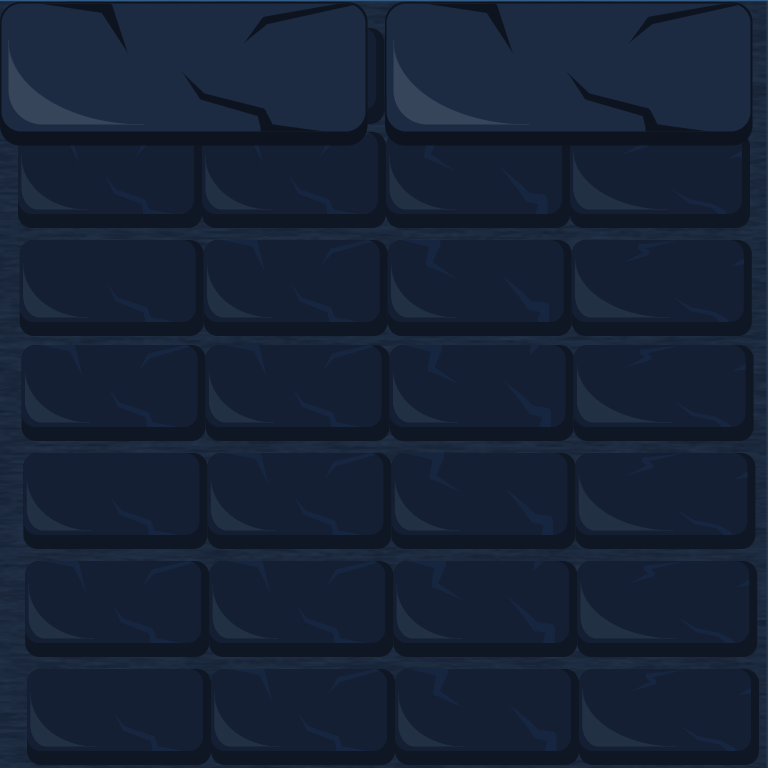
This texture is drawn by a WebGL 1 fragment shader. Its source:

```glsl
precision highp float;
uniform vec2 u_resolution;

const vec2 ART = vec2(364.0, 128.0); // brick face space shared by all sizes

struct Palette { vec3 face; vec3 shade; vec3 crack; vec3 shine; };

float hash(vec2 p) {
  return fract(sin(dot(p, vec2(41.3, 289.1))) * 4375.85);
}

float noise(vec2 p) {
  vec2 i = floor(p), f = fract(p);
  f = f * f * (3.0 - 2.0 * f);
  return mix(mix(hash(i), hash(i + vec2(1, 0)), f.x),
             mix(hash(i + vec2(0, 1)), hash(i + vec2(1, 1)), f.x), f.y);
}

float fill(float d, float blur) {
  return clamp(0.5 - d / blur, 0.0, 1.0);
}

float roundBox(vec2 p, vec2 corner, vec2 size, float r) {
  vec2 d = abs(p - corner - size * 0.5) - size * 0.5 + r;
  return length(max(d, 0.0)) + min(max(d.x, d.y), 0.0) - r;
}

// Segment whose half-width runs from ra to rb
float taper(vec2 p, vec2 a, vec2 b, float ra, float rb) {
  vec2 ab = b - a;
  float h = clamp(dot(p - a, ab) / dot(ab, ab), 0.0, 1.0);
  return length(p - a - ab * h) - mix(ra, rb, h);
}

float forkedCracks(vec2 q, bool worn) {
  float d = taper(q, vec2(181, 69), vec2(201, 93), 0.0, 3.5);
  d = min(d, taper(q, vec2(201, 93), vec2(260, 109), 3.5, 4.5));
  d = min(d, taper(q, vec2(260, 109), vec2(267, 128), 4.5, 7.0));
  d = min(d, taper(q, vec2(265, 126), vec2(330, 129), 6.0, 0.0));
  if (worn) {
    d = min(d, taper(q, vec2(38, 0), vec2(104, 5), 0.0, 5.0));
    d = min(d, taper(q, vec2(105, 5), vec2(126, 49), 6.5, 0.0));
    d = min(d, taper(q, vec2(243, 39), vec2(264, 17), 0.0, 4.0));
    d = min(d, taper(q, vec2(264, 17), vec2(350, 0), 4.0, 2.0));
  }
  return d;
}

float deepCracks(vec2 q, bool worn) {
  float d = taper(q, vec2(30, 0), vec2(98, 5), 0.0, 8.0);
  d = min(d, taper(q, vec2(98, 4), vec2(85, 36), 11.0, 6.0));
  d = min(d, taper(q, vec2(85, 36), vec2(143, 61), 5.0, 0.0));
  d = min(d, taper(q, vec2(236, 55), vec2(275, 85), 0.0, 5.0));
  d = min(d, taper(q, vec2(275, 85), vec2(294, 102), 5.0, 7.0));
  d = min(d, taper(q, vec2(294, 102), vec2(326, 106), 7.0, 8.0));
  d = min(d, taper(q, vec2(326, 106), vec2(322, 128), 8.0, 12.0));
  if (worn) d = min(d, taper(q, vec2(300, 0), vec2(290, 15), 8.0, 0.0));
  return d;
}

float thinCracks(vec2 q) {
  float d = taper(q, vec2(225, 1), vec2(145, 11), 0.0, 4.0);
  d = min(d, taper(q, vec2(145, 11), vec2(160, 20), 4.5, 4.0));
  d = min(d, taper(q, vec2(160, 20), vec2(110, 35), 4.0, 0.0));
  d = min(d, taper(q, vec2(215, 89), vec2(252, 108), 0.0, 3.0));
  d = min(d, taper(q, vec2(252, 108), vec2(300, 115), 3.0, 3.0));
  d = min(d, taper(q, vec2(300, 115), vec2(325, 128), 3.0, 6.0));
  return min(d, taper(q, vec2(337, 41), vec2(362, 34), 0.0, 4.0));
}

// Thick lower lip, face, cracks, then a crescent of light at lower left
vec3 brick(vec3 col, vec2 p, vec2 corner, vec2 size, vec2 lip, float edge,
           float radius, float kind, bool worn, Palette pal, float px) {
  float body = roundBox(p, corner - edge, size + lip + edge, radius);
  col = mix(col, pal.shade, fill(body, px));
  float face = fill(roundBox(p, corner, size, radius), px);
  col = mix(col, pal.face, face);

  vec2 q = (p - corner) / size * ART;
  float blur = px * ART.y / size.y;
  float cracks = kind < 1.5 ? forkedCracks(q, worn)
               : kind < 2.5 ? deepCracks(q, worn) : thinCracks(q);
  col = mix(col, pal.crack, face * fill(cracks, blur));

  vec2 reach = kind > 2.5 ? vec2(200, 93) : vec2(135, 84);
  vec2 hub = vec2(7.0 + reach.x, 121.0 - reach.y);
  float shine = (1.0 - length((q - hub) / reach)) * reach.y;
  shine = max(shine, max(q.x - hub.x, hub.y - q.y));
  shine = max(shine, roundBox(q, vec2(7, 4), vec2(350, 117), 34.0));
  return mix(col, pal.shine, face * fill(shine, blur));
}

void main() {
  // Canvas spans 768 design units, with y running downward
  vec2 p = gl_FragCoord.xy / u_resolution * 768.0;
  p.y = 768.0 - p.y;
  float px = 768.0 / min(u_resolution.x, u_resolution.y);

  // Streaked mortar with a pale rim
  float grain = noise(p / vec2(24.0, 2.8)) * 0.6 + noise(p / vec2(7.0, 1.6)) * 0.4;
  vec3 col = mix(vec3(0.08, 0.125, 0.195), vec3(0.14, 0.20, 0.29), grain);
  col = mix(col, vec3(0.16, 0.23, 0.33), fill(766.5 - p.x, px));
  col = mix(col, vec3(0.20, 0.36, 0.53), fill(p.y - 1.2, px));

  // Wall of small bricks: rows drift right as they descend
  Palette wall = Palette(vec3(0.08, 0.12, 0.20), vec3(0.06, 0.09, 0.14),
                         vec3(0.09, 0.15, 0.25), vec3(0.13, 0.19, 0.26));
  float row = clamp(floor((p.y - 128.0) / 107.8), -1.0, 5.0);
  float top = 132.0 + 108.0 * row - 3.0 * step(1.5, row) + 4.0 * step(row, -0.5);
  for (int i = 0; i < 4; i++) {
    float column = float(i);
    vec2 corner = vec2(18.0 + 1.8 * row + 184.0 * column, top);
    vec2 size = vec2(176.0 - 4.0 * step(2.5, column), 82.0);
    bool worn = column == 1.0 || mod(row, 2.0) < 0.5;
    col = brick(col, p, corner, size, vec2(8, 14), 0.0, 14.0, column, worn, wall, px);
  }

  // Two large capping bricks
  Palette cap = Palette(vec3(0.11, 0.17, 0.26), vec3(0.05, 0.08, 0.125),
                        vec3(0.05, 0.08, 0.125), vec3(0.21, 0.27, 0.35));
  for (int i = 0; i < 2; i++) {
    vec2 corner = vec2(1.5 + 385.0 * float(i), 3.5);
    col = brick(col, p, corner, ART, vec2(2, 14), 1.5, 20.0, 0.0, true, cap, px);
  }
  gl_FragColor = vec4(col, 1.0);
}
```
